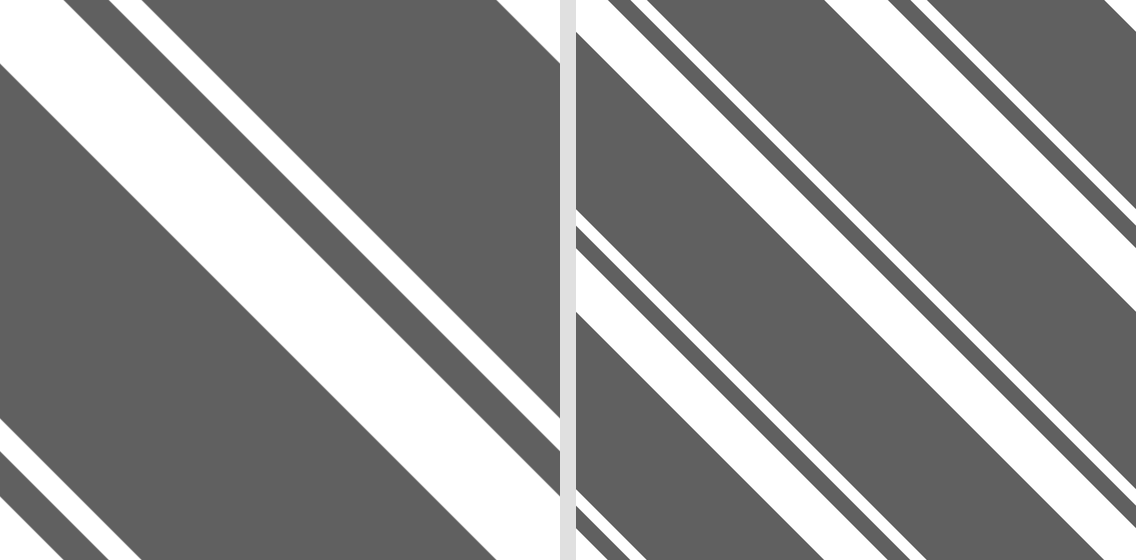
Left: one tile. Right: repeated 2 by 2.
This pattern is drawn by a Shadertoy shader. Its source:

```glsl
// Diagonal pinstripe: one wide and one narrow white band on grey, tiling seamlessly.
#define REPEATS 1.0
#define WIDE_CENTER 0.0
#define WIDE_HALF 0.1135
#define NARROW_CENTER 0.2235
#define NARROW_HALF 0.0293
#define EDGE_PIXELS 1.25
#define GROUND_COLOR vec3(0.376)
#define BAND_COLOR vec3(1.0)

// Coverage of a band on a coordinate that wraps every unit
float band(float t, float center, float halfWidth, float soft) {
    float d = abs(fract(t - center + 0.5) - 0.5) - halfWidth;
    return 1.0 - smoothstep(-soft, soft, d);
}

void mainImage(out vec4 fragColor, in vec2 fragCoord) {
    vec2 uv = fragCoord / iResolution.xy;

    // Phase across the falling diagonals; whole repeats along both axes
    float t = REPEATS * (uv.x + uv.y);
    float soft = EDGE_PIXELS * REPEATS / min(iResolution.x, iResolution.y);

    float wide = band(t, WIDE_CENTER, WIDE_HALF, soft);
    float narrow = band(t, NARROW_CENTER, NARROW_HALF, soft);

    fragColor = vec4(mix(GROUND_COLOR, BAND_COLOR, max(wide, narrow)), 1.0);
}
```
